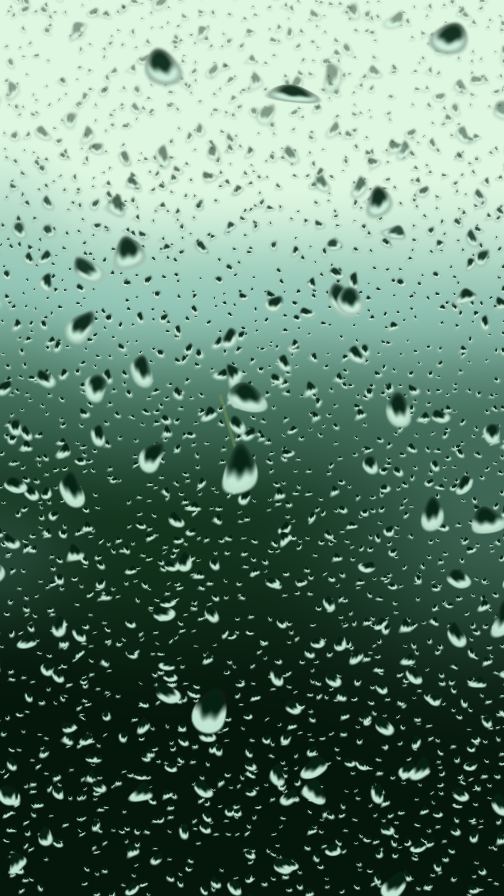
This texture is drawn by a Shadertoy shader. Its source:

```glsl
// Rain drops on a window before a blurred landscape, pale sky over dark woods.
// A soft vertical gradient forms the view; hashed grids of several sizes scatter
// the small drops, and a short list sets the large ones. Each drop flips the light.

const vec3 SKY    = vec3(0.87, 0.97, 0.88);
const vec3 MIST   = vec3(0.58, 0.78, 0.72);
const vec3 MOSS   = vec3(0.27, 0.45, 0.37);
const vec3 FOREST = vec3(0.07, 0.20, 0.11);
const vec3 DEEP   = vec3(0.02, 0.09, 0.04);
const vec3 HAZE   = vec3(0.27, 0.43, 0.37);
const vec3 INK    = vec3(0.015, 0.13, 0.07);
const vec3 GLINT  = vec3(0.80, 0.95, 0.87);
const vec3 STEM   = vec3(0.45, 0.56, 0.36);

const int   LAYERS      = 4;
const float CELL        = 0.068;  // largest grid cell, in canvas heights
const float CELL_SHRINK = 0.62;   // size ratio between layers
const float DENSITY     = 0.66;   // chance that a cell holds a drop
const float BLUR_LOW    = 0.0007; // edge softness at the foot
const float BLUR_HIGH   = 0.0023; // edge softness at the top

// Large drops: centre x, centre y, radius, vertical stretch
const int BIG_COUNT = 12;
const vec4 BIG[BIG_COUNT] = vec4[](
    vec4(0.268, 0.476, 0.018, 1.55), vec4(0.275, 0.557, 0.021, 0.75),
    vec4(0.236, 0.208, 0.018, 1.40), vec4(0.143, 0.717, 0.017, 1.10),
    vec4(0.181, 0.926, 0.019, 1.10), vec4(0.503, 0.958, 0.020, 0.90),
    vec4(0.326, 0.895, 0.028, 0.35), vec4(0.445, 0.544, 0.013, 1.50),
    vec4(0.483, 0.427, 0.012, 1.55), vec4(0.543, 0.419, 0.018, 0.85),
    vec4(0.391, 0.665, 0.014, 1.15), vec4(0.423, 0.775, 0.014, 1.20));

float hash(vec2 p) {
    return fract(sin(dot(p, vec2(127.1, 311.7))) * 43758.5453);
}

float noise(vec2 p) {
    vec2 i = floor(p), f = fract(p);
    f = f * f * (3.0 - 2.0 * f);
    return mix(mix(hash(i), hash(i + vec2(1, 0)), f.x),
               mix(hash(i + vec2(0, 1)), hash(i + vec2(1, 1)), f.x), f.y);
}

float blob(vec2 p, vec2 centre, vec2 size) {
    vec2 d = (p - centre) / size;
    return exp(-dot(d, d));
}

// Out-of-focus view behind the glass
vec3 landscape(vec2 p) {
    float depth = 1.0 - p.y + 0.035 * (noise(p * 6.0) - 0.5);
    depth += 0.04 * (1.0 - smoothstep(0.0, 0.16, p.x));
    vec3 col = mix(SKY, MIST, smoothstep(0.19, 0.36, depth));
    col = mix(col, MOSS, smoothstep(0.34, 0.48, depth));
    col = mix(col, FOREST, smoothstep(0.44, 0.60, depth));
    col = mix(col, DEEP, smoothstep(0.58, 0.82, depth));
    col = mix(col, HAZE, 0.85 * blob(p, vec2(0.56, 0.44), vec2(0.17, 0.15)));
    return mix(col, HAZE, 0.4 * blob(p, vec2(0.0, 0.38), vec2(0.08, 0.07)));
}

// One drop: dark upper core, bright lower crescent, faint rim
void drawDrop(inout vec3 col, vec3 bg, vec2 q, float height, float r,
              float stretch, float seed, float bend, float opacity) {
    if (length(q) > 2.2 * r * max(1.0, stretch)) return;
    float tilt = (hash(vec2(seed, 3.7)) - 0.5) * bend;
    q = mat2(cos(tilt), sin(tilt), -sin(tilt), cos(tilt)) * q;
    vec2 l = q / (r * vec2(1.0, stretch));
    l.x *= 1.0 + 0.32 * l.y;
    l += 0.16 * bend * sin(l.yx * 2.4 + seed * 40.0);

    float d = length(l) - 1.0;
    float soft = (mix(BLUR_LOW, BLUR_HIGH, smoothstep(0.4, 0.9, height))
                  + 0.7 / iResolution.y) / r;
    float mask = 1.0 - smoothstep(-soft, soft, d);
    float light = dot(bg, vec3(0.333));

    float core = 1.0 - smoothstep(0.4, 1.0, length(l - vec2(0.0, 0.22)));
    float ridge = 0.08 * sin(l.x * 9.0 + seed * 20.0);
    float crescent = 1.0 - smoothstep(-0.45, 0.15, l.y - 0.45 * l.x * l.x + 0.12 + ridge);
    float rim = smoothstep(-0.4, -0.05, d);
    vec3 body = mix(bg * 0.92 + 0.035, INK, 0.92 * core);
    body = mix(body, GLINT, 0.95 * crescent);
    body *= 1.0 - 0.28 * rim * light;
    col = mix(col, body, mask * opacity);
}

void mainImage(out vec4 fragColor, in vec2 fragCoord) {
    vec2 p = fragCoord / iResolution.y;
    vec3 bg = landscape(p);
    vec3 col = bg;

    // Scattered drops, finest layer first
    for (int i = LAYERS - 1; i >= 0; i--) {
        float cell = CELL * pow(CELL_SHRINK, float(i));
        vec2 home = floor(p / cell);
        for (int k = 0; k < 9; k++) {
            vec2 id = home + vec2(k % 3 - 1, k / 3 - 1);
            vec2 key = id + float(i) * 37.0;
            float seed = hash(key + 0.5);
            if (seed > DENSITY) continue;
            vec2 jitter = vec2(hash(key + 11.3), hash(key + 23.9)) - 0.5;
            vec2 centre = (id + 0.5 + 0.85 * jitter) * cell;
            float size = hash(key + 5.1);
            float r = cell * mix(0.10, 0.20, size * size);
            float fade = 1.0 - 0.55 * smoothstep(0.65, 0.9, centre.y);
            drawDrop(col, bg, p - centre, centre.y, r,
                     mix(0.75, 1.45, hash(key + 7.7)), seed, 1.1, fade);
        }
    }

    // Thin stem caught above the central drop
    vec2 foot = vec2(0.262, 0.502), rise = vec2(-0.016, 0.056);
    float along = clamp(dot(p - foot, rise) / dot(rise, rise), 0.0, 1.0);
    float stem = 1.0 - smoothstep(0.0005, 0.003, length(p - foot - rise * along));
    col = mix(col, STEM, 0.6 * stem);

    for (int i = 0; i < BIG_COUNT; i++)
        drawDrop(col, bg, p - BIG[i].xy, BIG[i].y, BIG[i].z, BIG[i].w,
                 float(i) * 0.37 + 0.1, 0.5, 1.0);

    fragColor = vec4(col, 1.0);
}
```
